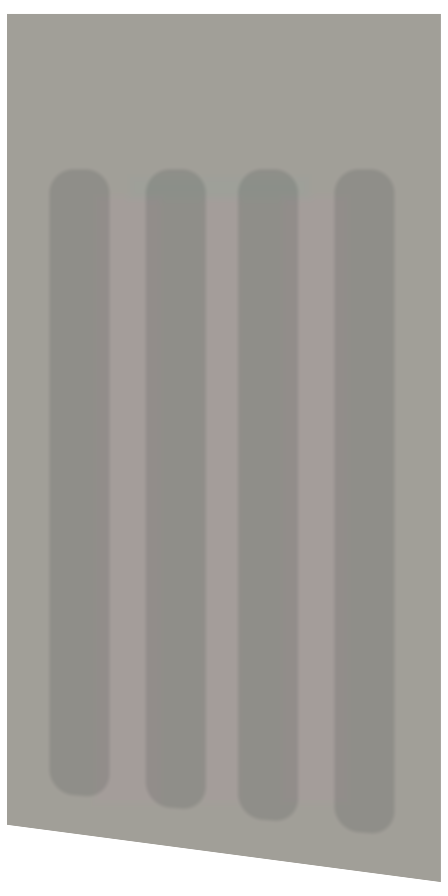
Write a Shadertoy shader that draws this pattern.

```glsl
// A warm grey panel with a slanted foot and four soft, darker rounded slots on white.

// Lengths are in canvas widths: x runs 0 to 1, y runs 0 to 2.
const vec3 BACKDROP    = vec3(1.0);
const vec3 PANEL_COLOR = vec3(0.633, 0.622, 0.597);
const vec3 SLOT_COLOR  = vec3(0.561, 0.558, 0.536);
const vec3 ROSE_SHIFT  = vec3(0.011, -0.006, 0.007);
const vec3 GREEN_SHIFT = vec3(-0.014, 0.004, 0.002);

const float PANEL_LEFT  = 0.0156;
const float PANEL_RIGHT = 0.984;
const float PANEL_TOP   = 1.969;
const float PANEL_FOOT  = 0.161;   // foot height at x = 0
const float FOOT_SLOPE  = -0.132;

const int   SLOT_COUNT  = 4;
const float ROW_CENTER  = 0.4954;
const float SLOT_HALF   = 0.067;
const float SLOT_TOP    = 1.622;
const float SLOT_FOOT   = 0.247;   // slot foot height at x = 0
const float SLOT_SLOPE  = -0.130;
const float SLOT_CORNER = 0.054;
const float SLOT_BLUR   = 0.007;

// Outer slots stand slightly farther apart than the inner pair.
float rowX(float step) {
    return ROW_CENTER + step * (0.2053 + 0.003 * step * step);
}

float roundedBox(vec2 p, vec2 halfSize, float radius) {
    vec2 q = abs(p) - halfSize + radius;
    return length(max(q, 0.0)) + min(max(q.x, q.y), 0.0) - radius;
}

float softBox(vec2 p, vec2 low, vec2 high, float blur) {
    vec2 q = abs(p - 0.5 * (low + high)) - 0.5 * (high - low);
    return 1.0 - smoothstep(-blur, blur, max(q.x, q.y));
}

float panelDistance(vec2 p) {
    float sides = max(PANEL_LEFT - p.x, p.x - PANEL_RIGHT);
    float foot = (PANEL_FOOT + FOOT_SLOPE * p.x - p.y) / length(vec2(1.0, FOOT_SLOPE));
    return max(max(sides, p.y - PANEL_TOP), foot);
}

// The lower end follows the slope of the panel foot.
float slotDistance(vec2 p, float centerX) {
    float foot = SLOT_FOOT + SLOT_SLOPE * mix(centerX, p.x, 0.6);
    float middle = 0.5 * (SLOT_TOP + SLOT_FOOT);
    float low = p.y < middle ? foot : SLOT_FOOT;
    vec2 center = vec2(centerX, 0.5 * (SLOT_TOP + low));
    return roundedBox(p - center, vec2(SLOT_HALF, 0.5 * (SLOT_TOP - low)), SLOT_CORNER);
}

// Rose tint fills the three gaps and bleeds over the slot edges.
float roseTint(vec2 p) {
    float tint = 0.0;
    for (int i = -1; i <= 1; i++) {
        float gap = float(i);
        float halfWidth = 0.039 + 0.033 * gap * gap;
        vec2 low = vec2(rowX(gap) - halfWidth, 0.21);
        vec2 high = vec2(rowX(gap) + halfWidth, 1.56);
        tint = max(tint, softBox(p, low, high, 0.014));
    }
    return tint;
}

void mainImage(out vec4 fragColor, in vec2 fragCoord) {
    vec2 p = fragCoord / iResolution.xy * vec2(1.0, 2.0);
    float pixel = 2.0 / iResolution.y;

    // Slots
    float slots = 1e3;
    for (int i = 0; i < SLOT_COUNT; i++) {
        float step = float(i) - 0.5 * float(SLOT_COUNT - 1);
        slots = min(slots, slotDistance(p, rowX(step)));
    }
    float blur = max(SLOT_BLUR, 0.7 * pixel);
    vec3 surface = mix(SLOT_COLOR, PANEL_COLOR, smoothstep(-blur, blur, slots));

    // Faint tints between the slots and across the inner tops
    surface += ROSE_SHIFT * roseTint(p);
    surface += GREEN_SHIFT * softBox(p, vec2(0.29, 1.555), vec2(0.69, 1.605), 0.02);

    // Panel
    float panel = 1.0 - smoothstep(-0.5 * pixel, 0.5 * pixel, panelDistance(p));
    fragColor = vec4(mix(BACKDROP, surface, panel), 1.0);
}
```
